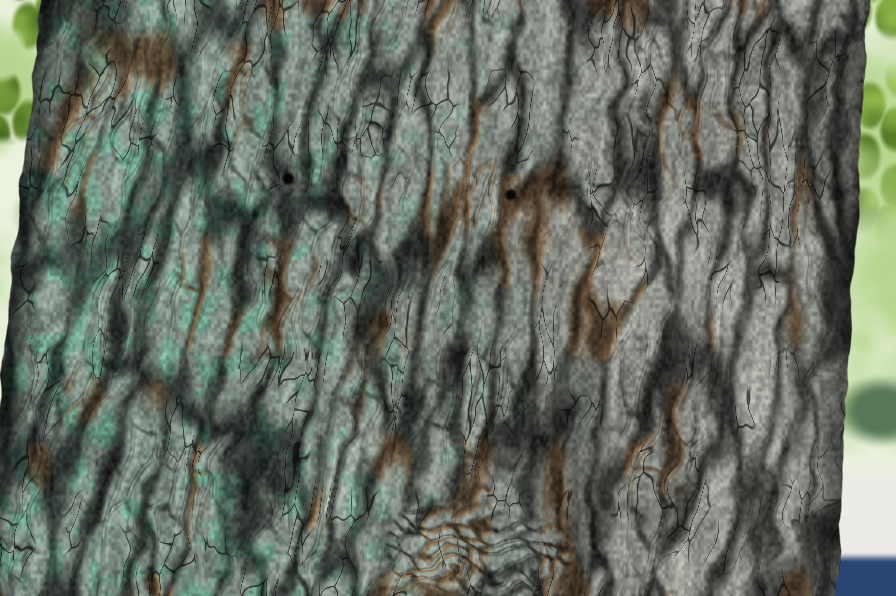
Give the GLSL for this texture, as a WebGL 2 fragment shader.

```glsl
#version 300 es
precision highp float;
// Furrowed grey tree bark with a knot, in front of blurred sunlit foliage.

uniform vec2 u_resolution;
out vec4 fragColor;

vec2 hash2(vec2 p) {
    vec3 a = fract(p.xyx * vec3(0.1031, 0.1030, 0.0973));
    a += dot(a, a.yzx + 33.33);
    return fract((a.xx + a.yz) * a.zy);
}

float valueNoise(vec2 p) {
    vec2 i = floor(p), f = fract(p);
    f = f * f * (3.0 - 2.0 * f);
    float low = mix(hash2(i).x, hash2(i + vec2(1, 0)).x, f.x);
    float high = mix(hash2(i + vec2(0, 1)).x, hash2(i + vec2(1, 1)).x, f.x);
    return mix(low, high, f.y);
}

float layeredNoise(vec2 p) {
    float sum = 0.0, weight = 0.533;
    for (int i = 0; i < 4; i++) {
        sum += weight * valueNoise(p);
        p = mat2(1.6, 1.1, -1.1, 1.6) * p + 7.3;
        weight *= 0.5;
    }
    return sum;
}

// Distances to the nearest and second nearest cell centres.
vec2 cellular(vec2 p) {
    vec2 cell = floor(p), nearest = vec2(9.0);
    for (int y = -1; y <= 1; y++)
    for (int x = -1; x <= 1; x++) {
        vec2 c = cell + vec2(x, y);
        float d = length(c + 0.1 + 0.8 * hash2(c) - p);
        nearest = d < nearest.x ? vec2(d, nearest.x) : vec2(nearest.x, min(nearest.y, d));
    }
    return nearest;
}

// Height of the cell plates: 0 in the furrows, 1 on top.
float plates(vec2 p, float furrow) {
    vec2 d = cellular(p);
    return smoothstep(0.02, furrow, d.y - d.x);
}

float knotMask(vec2 p, vec2 centre, vec2 radius) {
    float rough = 0.5 * (layeredNoise(p * 14.0) - 0.5);
    return 1.0 - smoothstep(0.75, 1.05, length((p - centre) / radius) + rough);
}

// Leans the furrows to the right, most strongly on the left side.
vec2 barkSpace(vec2 p) {
    vec2 q = vec2(p.x - p.y * mix(0.25, 0.05, p.x / 1.5), p.y);
    q.x += 0.055 * (layeredNoise(q * vec2(9.0, 6.0)) - 0.5);
    q.x += 0.020 * (valueNoise(q * vec2(35.0, 22.0)) - 0.5);
    q.y += 0.16 * (layeredNoise(q * vec2(16.0, 7.0) + 4.0) - 0.5);
    return q;
}

float barkHeight(vec2 p, float knot) {
    vec2 q = barkSpace(p);
    float furrow = mix(0.16, 0.52, valueNoise(q * vec2(8.0, 4.0)));
    float ridges = plates(q * vec2(13.0, 3.1), furrow);
    float flakes = plates(q * vec2(31.0, 10.0) + 5.0, 0.16);
    float flaking = smoothstep(0.35, 0.7, valueNoise(q * vec2(11.0, 6.0) + 9.0));
    float height = ridges * mix(1.0, flakes, 0.65 * flaking);
    vec2 folds = p * vec2(19.0, 38.0) + 2.2 * layeredNoise(p * 17.0);
    return mix(height, plates(folds, 0.4), knot);
}

vec3 barkColor(vec2 p, float texel) {
    float knot = knotMask(p, vec2(0.79, 0.075), vec2(0.17, 0.09));
    float height = barkHeight(p, knot);
    float slope = barkHeight(p + vec2(0.005, -0.004), knot) - height;
    vec2 q = barkSpace(p);

    // Fibres, speckle and thin cracks on the plates
    float fibres = layeredNoise(q * vec2(75.0, 20.0)) - 0.5;
    float speckle = valueNoise(p * vec2(185.0, 150.0)) - 0.5;
    float patches = layeredNoise(p * vec2(7.0, 4.0) + 3.0) - 0.5;
    vec2 crack = cellular(q * vec2(42.0, 13.0) + 17.0);
    float crackLine = 1.0 - smoothstep(0.015, 0.06 + 14.0 * texel, crack.y - crack.x);
    crackLine *= smoothstep(0.5, 0.75, valueNoise(p * vec2(24.0, 13.0)));

    float tone = mix(0.21, 0.555, height) + 0.20 * slope;
    tone += 0.30 * fibres + 0.20 * speckle * mix(0.5, 1.0, height) + 0.14 * patches;
    tone = clamp(tone * (1.0 - 0.6 * crackLine), 0.06, 0.82);

    // Grey body, teal lichen and rusty furrows
    vec3 color = tone * mix(vec3(0.94, 1.05, 0.98), vec3(1.01, 1.03, 0.98), smoothstep(0.2, 1.1, p.x));
    float lichen = smoothstep(0.5, 0.7, layeredNoise(p * vec2(32.0, 26.0)));
    color *= mix(vec3(1.0), vec3(0.82, 1.08, 1.0), lichen * (1.0 - smoothstep(0.3, 1.1, p.x)));
    float rust = smoothstep(0.58, 0.78, valueNoise(p * vec2(15.0, 9.0) + 21.0)) * (1.0 - height);
    return mix(color, tone * vec3(1.35, 1.0, 0.65), 0.75 * rust);
}

vec3 backdrop(vec2 p) {
    vec3 color = mix(vec3(0.72, 0.84, 0.56), vec3(0.92, 0.95, 0.87), smoothstep(0.2, 0.6, layeredNoise(p * 6.0)));
    float leaf = 1.0 - smoothstep(0.35, 0.55, cellular(p * vec2(17.0, 12.0)).x);
    leaf *= smoothstep(0.58, 0.72, p.y) * smoothstep(0.3, 0.55, valueNoise(p * 11.0));
    color = mix(color, mix(vec3(0.22, 0.36, 0.08), vec3(0.60, 0.76, 0.32), valueNoise(p * 30.0)), leaf);
    float shrub = 1.0 - smoothstep(0.5, 1.1, length((p - vec2(1.48, 0.31)) / vec2(0.08, 0.06)));
    color = mix(color, vec3(0.34, 0.47, 0.34), shrub);
    color = mix(color, vec3(0.93, 0.92, 0.90), 1.0 - smoothstep(0.18, 0.25, p.y));
    return mix(color, vec3(0.16, 0.27, 0.45), 1.0 - smoothstep(0.055, 0.075, p.y));
}

void main() {
    vec2 p = gl_FragCoord.xy / u_resolution.y;
    float texel = 1.0 / u_resolution.y;

    // Trunk silhouette, widening downwards on the left
    float rough = 0.018 * (layeredNoise(p * vec2(6.0, 16.0)) - 0.5);
    float inset = min(p.x - mix(-0.04, 0.07, p.y), mix(1.405, 1.457, p.y) - p.x) + rough;
    vec3 bark = barkColor(p, texel) * mix(0.55, 1.0, smoothstep(0.0, 0.07, inset));

    // Two small bore holes
    float hole = min(length(p - vec2(0.484, 0.70)), length(p - vec2(0.857, 0.673)));
    bark *= smoothstep(0.005, 0.013, hole) * 0.9 + 0.1;

    fragColor = vec4(mix(backdrop(p), bark, smoothstep(-texel, texel, inset)), 1.0);
}
```
